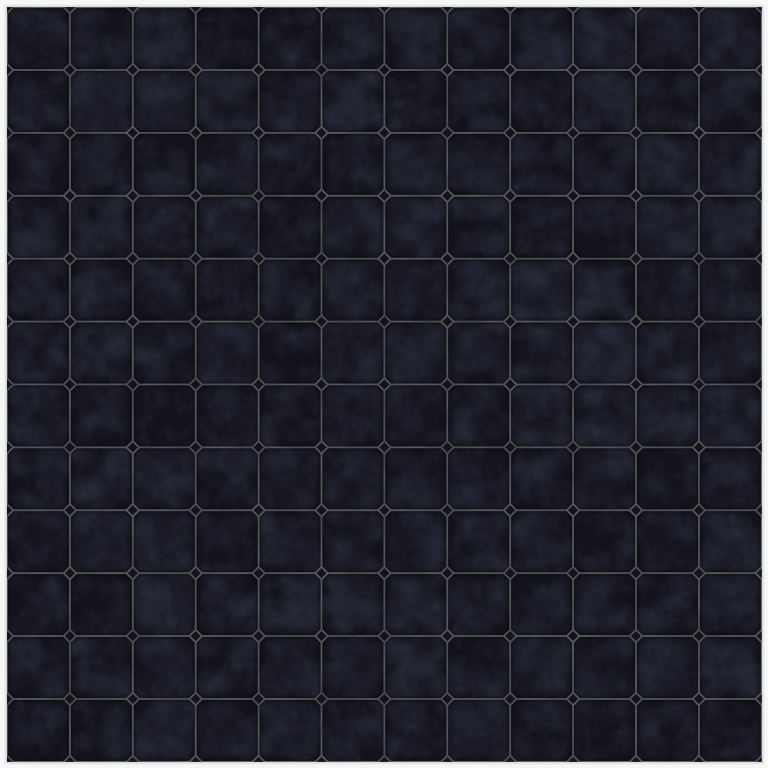
A Shadertoy shader for this texture:

```glsl
const float TILES = 12.0;
const float PITCH = 0.0819;
const vec2 ORIGIN = vec2(0.0091, 0.0080);
const float DIAMOND_RADIUS = 0.10;
const float LINE_HALF_WIDTH = 0.0145;

const vec3 MARGIN_COLOR = vec3(0.965, 0.968, 0.970);
const vec3 TILE_DARK = vec3(0.070, 0.070, 0.106);
const vec3 TILE_LIGHT = vec3(0.158, 0.168, 0.225);
const vec3 INSET_COLOR = vec3(0.075, 0.075, 0.094);
const vec3 GROUT_COLOR = vec3(0.335, 0.335, 0.350);

float hash(vec2 p) {
    return fract(sin(dot(p, vec2(127.1, 311.7))) * 43758.545);
}

float valueNoise(vec2 p) {
    vec2 i = floor(p);
    vec2 f = fract(p);
    f = f * f * (3.0 - 2.0 * f);
    float low = mix(hash(i), hash(i + vec2(1.0, 0.0)), f.x);
    float high = mix(hash(i + vec2(0.0, 1.0)), hash(i + 1.0), f.x);
    return mix(low, high, f.y);
}

float fbm(vec2 p) {
    float sum = 0.0;
    float amplitude = 0.5;
    for (int i = 0; i < 4; i++) {
        sum += amplitude * valueNoise(p);
        p = mat2(0.8, 0.6, -0.6, 0.8) * p * 2.1 + 7.3;
        amplitude *= 0.55;
    }
    return sum;
}

// Signed distance to the diamond inset at the nearest grid corner
float diamondDistance(vec2 corner, float radius) {
    return (corner.x + corner.y - radius) * 0.7071;
}

// Grout runs between tiles and around, but not through, each diamond
float groutDistance(vec2 corner, float diamond) {
    return min(abs(diamond), max(min(corner.x, corner.y), -diamond));
}

// Mottled stone, shifted and toned separately for each tile
vec3 stoneColor(vec2 p, vec2 cell, float edge) {
    vec2 shift = 17.0 * vec2(hash(cell + 3.1), hash(cell + 8.7));
    float cloud = fbm(p * 3.2 + shift);
    float grain = valueNoise(p * 24.0 + shift) - 0.5;
    float tone = 0.46 + 1.35 * (cloud - 0.52) + 0.08 * grain;
    tone += 0.24 * (hash(cell) - 0.5);
    tone -= 0.20 * (1.0 - smoothstep(0.02, 0.20, edge));
    vec3 color = mix(TILE_DARK, TILE_LIGHT, clamp(tone, 0.0, 1.0));
    return color * mix(0.72, 1.0, smoothstep(0.015, 0.07, edge));
}

void mainImage(out vec4 fragColor, in vec2 fragCoord) {
    vec2 uv = fragCoord / iResolution.xy;
    vec2 p = (uv - ORIGIN) / PITCH;
    float aa = 0.6 / (iResolution.y * PITCH);

    vec2 corner = abs(p - round(p));
    float diamond = diamondDistance(corner, DIAMOND_RADIUS);
    float joint = groutDistance(corner, diamond);

    // Stone, diamond insets and grout
    vec3 color = stoneColor(p, floor(p), joint);
    color = mix(INSET_COLOR, color, smoothstep(-aa, aa, diamond));
    float wear = mix(0.86, 1.06, valueNoise(p * 4.0));
    float line = 1.0 - smoothstep(-aa, aa, joint - LINE_HALF_WIDTH);
    color = mix(color, GROUT_COLOR * wear, line);

    // Pale margin with a faint shadow beside the floor
    vec2 fromCenter = abs(p - 0.5 * TILES) - 0.5 * TILES;
    float outside = max(fromCenter.x, fromCenter.y);
    vec3 margin = MARGIN_COLOR * mix(0.88, 1.0, smoothstep(0.0, 0.06, outside));
    color = mix(color, margin, smoothstep(-aa, aa, outside));

    fragColor = vec4(color, 1.0);
}
```
